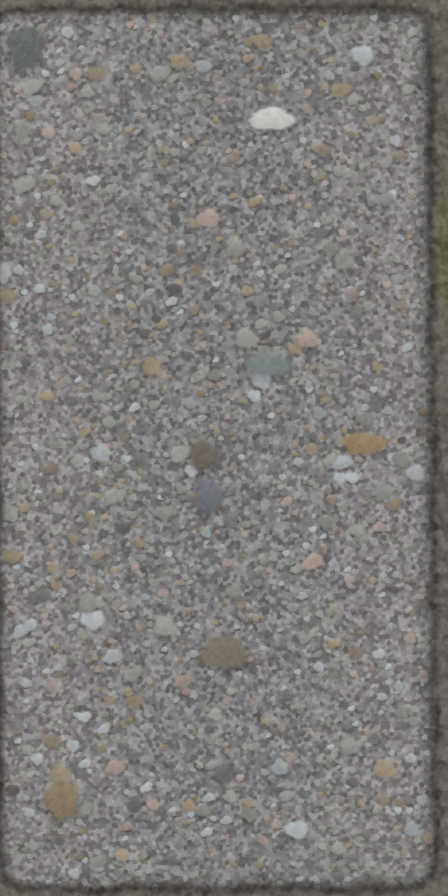
Reproduce this texture procedurally as a WebGL 2 fragment shader.

```glsl
#version 300 es
precision highp float;
// Weathered concrete paver with exposed pebbles, framed by a dark soil joint.
// Cellular noise makes the grit, hashed ellipses in grid cells make the pebbles,
// and a rounded-box distance shapes the slab, its worn rim and the joint.

uniform vec2 u_resolution;
out vec4 fragColor;

vec3 hash3(vec2 p) {
    vec3 q = fract(vec3(p.xyx) * vec3(0.1031, 0.1030, 0.0973));
    q += dot(q, q.yxz + 33.33);
    return fract((q.xxy + q.yzz) * q.zyx);
}

// Signed grit brightness: cell values blended softly by distance
float grit(vec2 p) {
    vec2 cell = floor(p);
    float sum = 0.0, total = 0.0;
    for (int j = -1; j <= 1; j++)
    for (int i = -1; i <= 1; i++) {
        vec2 id = cell + vec2(i, j);
        vec3 h = hash3(id + 17.0);
        vec2 offset = p - id - h.xy;
        float weight = exp(-7.0 * dot(offset, offset));
        sum += weight * h.z;
        total += weight;
    }
    return sum / total - 0.5;
}

float roundBox(vec2 p, vec2 halfSize, float radius) {
    vec2 q = abs(p) - halfSize + radius;
    return length(max(q, 0.0)) + min(max(q.x, q.y), 0.0) - radius;
}

vec3 stoneColor(float kind, float light) {
    vec3 c = vec3(0.55, 0.55, 0.53);
    c = mix(c, vec3(0.56, 0.51, 0.44), step(0.36, kind));
    c = mix(c, vec3(0.60, 0.54, 0.51), step(0.58, kind));
    c = mix(c, vec3(0.62, 0.64, 0.65), step(0.68, kind));
    c = mix(c, vec3(0.42, 0.41, 0.41), step(0.88, kind));
    return c * (0.90 + 0.22 * light);
}

// One embedded stone: shadow below, lit upper face, soft irregular outline
vec3 stone(vec3 base, vec2 offset, vec2 radius, vec3 tint, float soft) {
    vec2 q = offset / radius;
    float a = atan(q.y, q.x);
    float wobble = 0.08 * sin(3.0 * a + 40.0 * tint.r) + 0.05 * sin(5.0 * a + 70.0 * tint.g);
    float edge = length(q) + wobble;
    float shade = 1.0 - smoothstep(0.75, 1.4, length(q + vec2(0.0, 0.3)));
    base *= 1.0 - 0.14 * shade;
    float cover = 1.0 - smoothstep(1.0 - soft, 1.0 + soft, edge);
    return mix(base, tint * (1.0 + 0.06 * q.y), 0.92 * cover);
}

// Hashed pebbles, at most one for each grid cell
vec3 scatter(vec3 base, vec2 p, float scale, float density, float seed, float soft) {
    vec2 g = p * scale, cell = floor(g);
    for (int j = -1; j <= 1; j++)
    for (int i = -1; i <= 1; i++) {
        vec2 id = cell + vec2(i, j);
        vec3 h = hash3(id + seed), k = hash3(id + seed + 71.0);
        if (h.z > density) continue;
        float turn = (k.x - 0.5) * 1.2;
        vec2 offset = mat2(cos(turn), sin(turn), -sin(turn), cos(turn)) * (g - id - h.xy);
        vec2 radius = mix(0.22, 0.40, k.y) * vec2(1.0, mix(0.58, 0.95, k.x));
        base = stone(base, offset, radius, stoneColor(k.z, k.y), soft);
    }
    return base;
}

void main() {
    vec2 p = gl_FragCoord.xy / u_resolution * vec2(1.0, 2.0);
    float fine = grit(p * 115.0), coarse = grit(p * vec2(52.0, 60.0) + 9.0);

    // Cement with grit of two sizes, slightly warmer to the lower left
    vec3 slab = vec3(0.502, 0.494, 0.490);
    slab += 0.012 * sin(p.x * 7.0 + 1.2) * vec3(1.0, 0.95, 0.85);
    slab += 0.17 * fine + 0.09 * coarse;

    // Aggregate from small to large
    slab = scatter(slab, p, 44.0, 0.30, 5.0, 0.38);
    slab = scatter(slab, p, 25.0, 0.28, 31.0, 0.30);
    slab = scatter(slab, p, 14.5, 0.22, 53.0, 0.24);

    // Largest stones
    slab = stone(slab, p - vec2(0.057, 1.896), vec2(0.040, 0.046), vec3(0.39, 0.41, 0.40), 0.16);
    slab = stone(slab, p - vec2(0.607, 1.734), vec2(0.050, 0.025), vec3(0.78, 0.78, 0.77), 0.18);
    slab = stone(slab, p - vec2(0.600, 1.187), vec2(0.055, 0.028), vec3(0.48, 0.51, 0.51), 0.24);
    slab = stone(slab, p - vec2(0.812, 1.010), vec2(0.050, 0.024), vec3(0.57, 0.49, 0.38), 0.18);
    slab = stone(slab, p - vec2(0.456, 0.984), vec2(0.034, 0.032), vec3(0.43, 0.40, 0.37), 0.24);
    slab = stone(slab, p - vec2(0.464, 0.893), vec2(0.030, 0.040), vec3(0.43, 0.44, 0.47), 0.24);
    slab = stone(slab, p - vec2(0.500, 0.542), vec2(0.052, 0.038), vec3(0.47, 0.44, 0.39), 0.20);
    slab = stone(slab, p - vec2(0.138, 0.214), vec2(0.038, 0.042), vec3(0.53, 0.47, 0.39), 0.20);
    slab += 0.04 * fine;

    // Worn rim, darkest on the right
    vec2 slanted = p + vec2(0.008 * (p.y - 1.0), 0.0);
    float d = roundBox(slanted - vec2(0.480, 0.998), vec2(0.478, 0.973), 0.05);
    d += 0.003 * sin(p.y * 31.0 + 2.0 * sin(p.x * 23.0)) + 0.006 * coarse;
    float rim = 1.0 - smoothstep(0.0, 0.035, -d);
    slab *= 1.0 - rim * mix(0.08, 0.20, smoothstep(0.3, 0.95, p.x));

    // Joint: deep shadow, then soil with a patch of moss
    vec3 soil = mix(vec3(0.28, 0.27, 0.26), vec3(0.39, 0.38, 0.35), smoothstep(0.006, 0.030, d));
    float mossBand = (p.y - 1.45) / 0.16;
    float moss = exp(-mossBand * mossBand) * smoothstep(0.96, 0.99, p.x);
    soil = mix(soil, vec3(0.37, 0.38, 0.25), 0.7 * moss) + 0.08 * fine + 0.10 * coarse;

    fragColor = vec4(mix(slab, soil, smoothstep(-0.010, 0.010, d)), 1.0);
}
```
